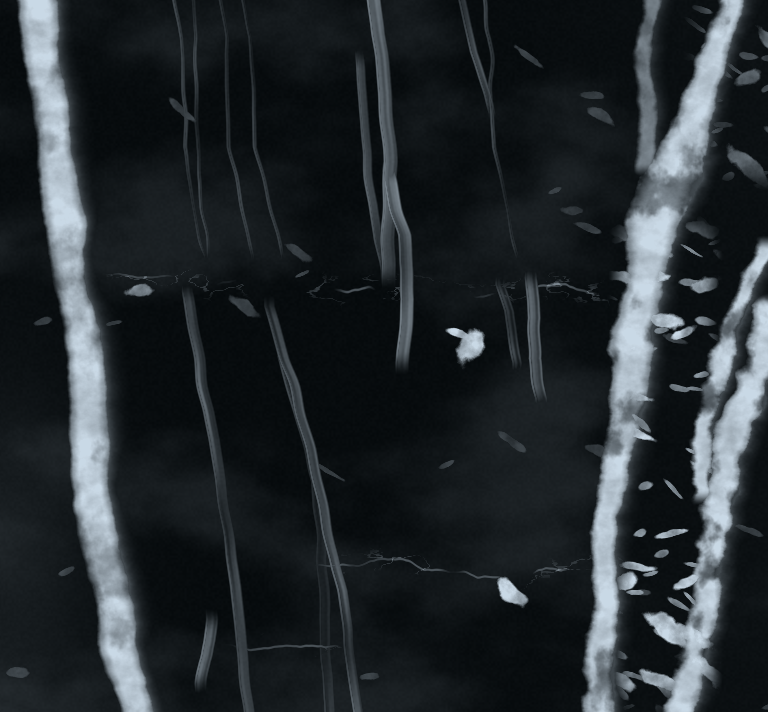
Reproduce this texture procedurally as a Shadertoy shader.

```glsl
float hash(vec2 p) {
    vec3 q = fract(p.xyx * .1031);
    q += dot(q, q.yzx + 33.33);
    return fract((q.x + q.y) * q.z);
}

float noise(vec2 p) {
    vec2 i = floor(p), f = fract(p);
    f = f * f * (3. - 2. * f);
    return mix(mix(hash(i), hash(i + vec2(1, 0)), f.x),
               mix(hash(i + vec2(0, 1)), hash(i + vec2(1, 1)), f.x), f.y);
}

float fbm(vec2 p) {
    float sum = 0., amp = .5;
    for (int i = 0; i < 5; i++) {
        sum += amp * noise(p);
        p = mat2(1.6, 1.2, -1.2, 1.6) * p + 7.3;
        amp *= .5;
    }
    return sum / .97;
}

float bump(float x, float centre, float width) {
    float d = (x - centre) / width;
    return exp(-d * d);
}

float below(float edge, float soft, float x) {
    return 1. - smoothstep(edge - soft, edge + soft, x);
}

float within(float x, vec2 span, float soft) {
    return below(span.y, soft, x) * (1. - below(span.x, soft, x));
}

// Line through four knots, from top to bottom
float path(float y, vec4 knots, vec2 span) {
    float t = 3. * (span.y - y) / (span.y - span.x);
    return knots.x + dot(knots.yzw - knots.xyz, clamp(t - vec3(0, 1, 2), 0., 1.));
}

// Wide pale vein with ragged rims and a grey shadow on its right
float broadVein(vec2 p, vec4 knots, vec2 span, float halfWidth, float rough) {
    float seed = knots.w * 40.;
    float d = p.x - path(p.y, knots, span);
    d += (noise(vec2(p.y * 13., seed)) - .5) * .016;
    d += (fbm(p * vec2(30, 42) + seed) - .5) * .022 * rough;
    float w = halfWidth * (.82 + .36 * noise(vec2(p.y * 10., seed + 5.)));
    float body = below(w, .004, abs(d));
    float core = 1. - smoothstep(w * .45, w, abs(d));
    float grain = fbm(p * vec2(38, 48) + seed);
    float pits = smoothstep(.52, .75, fbm(p * vec2(24, 20) + seed)) * rough;
    float tone = mix(.6, .93, core) + (grain - .5) * .38 - pits * .55;
    float shadow = .3 * exp(-max(d - w, 0.) * 95.) * smoothstep(0., w, d);
    return max(body * tone, shadow) * within(p.y, span, .012);
}

// Thin bright line with a streaked translucent band on its right
float ribbon(vec2 p, vec4 knots, vec2 span, float width, float gain) {
    float seed = knots.x * 70.;
    float d = p.x - path(p.y, knots, span);
    d += (noise(vec2(p.y * 24., seed)) - .5) * .007;
    float strength = .35 + .65 * noise(vec2(p.y * 11., seed + 3.));
    float line = below(.0016, .0012, abs(d));
    float band = below(width, .002, d) * smoothstep(-.001, .002, d);
    float streak = .3 + .65 * noise(vec2(d * 260., p.y * 5. + seed));
    return max(line * .8, band * streak) * strength * gain * within(p.y, span, .02);
}

// Broken, tangled cross fracture
float crack(vec2 p, float height, vec2 range) {
    float seed = height * 30.;
    float off = p.y - height - (fbm(vec2(p.x * 9., seed)) - .5) * .07;
    float line = below(.0017, .0013, abs(off)) * smoothstep(.3, .7, noise(vec2(p.x * 22., seed)));
    float ridge = abs(fbm(p * vec2(16, 34) + seed) - .5);
    float tangle = below(.013, .009, ridge) * bump(off, 0., .016);
    return (line * .36 + tangle * .24) * within(p.x, range, .03);
}

float chip(vec2 p, vec2 centre, vec2 size, float angle) {
    float c = cos(angle), s = sin(angle);
    vec2 q = mat2(c, -s, s, c) * (p - centre) / size;
    q.y += (noise(p * 45.) - .5) * .8;
    float d = length(q) + (fbm(p * 75.) - .5) * .7;
    return below(.92, .18, d) * (.45 + .75 * fbm(p * 60. + 9.));
}

// Scattered slanting slivers, one candidate per grid cell
float shards(vec2 p, float scale, float density) {
    float v = 0.;
    for (int k = 0; k < 9; k++) {
        vec2 id = floor(p * scale) + vec2(k % 3 - 1, k / 3 - 1);
        if (hash(id + scale) > density) continue;
        vec2 rnd = vec2(hash(id + 19.), hash(id + 57.));
        vec2 size = vec2(.3 + .4 * rnd.y, .08 + .13 * rnd.x) / scale;
        v = max(v, chip(p, (id + rnd) / scale, size, .5 - 1.3 * rnd.y));
    }
    return v;
}

void mainImage(out vec4 fragColor, in vec2 fragCoord) {
    vec2 p = fragCoord / iResolution.y;

    // Clouded black ground
    float cloud = fbm(p * vec2(4, 6) + 2.);
    float v = .012 + .1 * smoothstep(.48, .8, cloud) + .05 * bump(p.x, 1.08, .25) * cloud;
    v += .1 * bump(p.x, 0., .13) * bump(p.y, .2, .27) * (.5 + cloud);

    // Ribbons
    float r = ribbon(p, vec4(.508, .525, .54, .535), vec2(.61, 1.1), .018, .8);
    r = max(r, ribbon(p, vec4(.498, .507, .519, .533), vec2(.62, .92), .011, .6));
    r = max(r, ribbon(p, vec4(.54, .558, .565, .558), vec2(.49, .76), .017, .75));
    r = max(r, ribbon(p, vec4(.738, .744, .742, .754), vec2(.44, .61), .016, .8));
    r = max(r, ribbon(p, vec4(.695, .708, .714, .722), vec2(.49, .6), .012, .7));
    r = max(r, ribbon(p, vec4(.375, .43, .472, .502), vec2(-.03, .57), .013, .65));
    r = max(r, ribbon(p, vec4(.39, .44, .45, .455), vec2(-.03, .5), .014, .45));
    r = max(r, ribbon(p, vec4(.255, .292, .325, .348), vec2(-.03, .59), .014, .55));
    r = max(r, ribbon(p, vec4(.615, .64, .66, .69), vec2(.84, 1.1), .009, .5));
    r = max(r, ribbon(p, vec4(.11, .118, .13, .148), vec2(.13, .31), .012, .4));
    r = max(r, ribbon(p, vec4(.288, .285, .28, .278), vec2(.04, .13), .015, .65));

    // Hairlines
    for (float i = 0.; i < 5.; i++) {
        float x = i < 4. ? .23 + .03 * i : .66;
        vec4 knots = x + vec4(0, .025, .03, .06) * (.4 + hash(vec2(i, 4)));
        r = max(r, ribbon(p, knots, vec2(.64, 1.1), .004, .4));
    }

    // Fractures
    r = max(r, crack(p, .6, vec2(.16, .86)));
    r = max(r, crack(p, .2, vec2(.45, .84)));
    r = max(r, crack(p, .08, vec2(.3, .47)));

    // Chips and slivers
    r = max(r, chip(p, vec2(.662, .513), vec2(.019, .024), -.5));
    r = max(r, chip(p, vec2(.645, .53), vec2(.02, .006), -.3));
    r = max(r, chip(p, vec2(.718, .168), vec2(.026, .013), -.9));
    r = max(r, .7 * chip(p, vec2(.195, .592), vec2(.02, .009), .1));
    float gap = within(p.x, vec2(.87, 1), .02) * within(p.y, vec2(.02, .67), .04);
    gap += .5 * smoothstep(.95, 1., p.x) * smoothstep(.72, .78, p.y);
    r = max(r, gap * max(shards(p, 17., .6), .7 * shards(p, 32., .5)));
    r = max(r, .3 * shards(p, 26., .025));

    // Broad veins
    float swell = .019 + .023 * bump(p.y, .73, .1) + .01 * bump(p.y, .5, .13);
    vec2 full = vec2(-.05, 1.05);
    r = max(r, broadVein(p, vec4(.04, .095, .133, .197), full, .027, .4));
    r = max(r, broadVein(p, vec4(1.045, .915, .857, .838), full, swell, .75));
    r = max(r, broadVein(p, vec4(1.08, 1.025, .99, .978), vec2(.3, .66), .014, .9));
    r = max(r, broadVein(p, vec4(1.085, 1.025, .99, .95), vec2(-.03, .58), .023, 1.));
    r = max(r, .6 * broadVein(p, vec4(.915, .91, .903, .9), vec2(.76, 1.05), .012, .5));

    // Cool stone colours with fine grain
    v = max(v, r) + .02 * (noise(p * 330.) - .5);
    vec3 black = vec3(.018, .034, .042), pale = vec3(.79, .85, .9);
    fragColor = vec4(mix(black, pale, clamp(v, 0., 1.)), 1);
}
```
